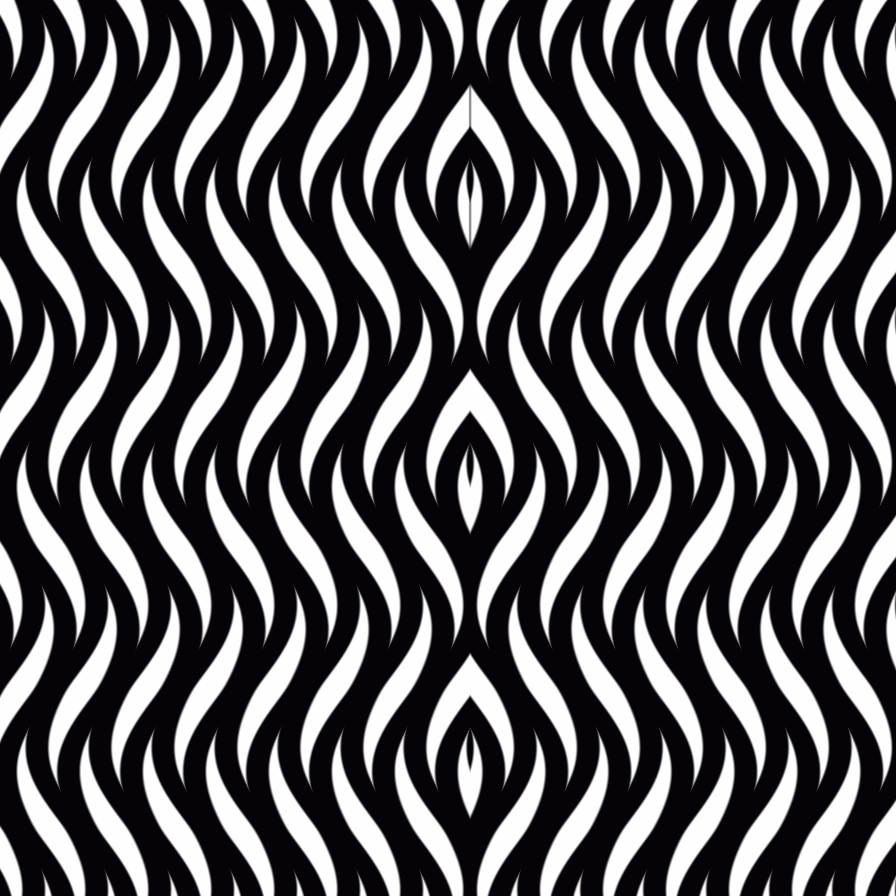
This pattern is drawn by a WebGL 2 fragment shader. Its source:

```glsl
#version 300 es
precision highp float;

uniform vec2 u_resolution;
out vec4 outColor;

const float TAU = 6.2831853;
const float PERIOD = 0.3177;  // height of one full wave
const float PITCH = 0.0703;   // spacing between neighbouring flames

// Signed offset to the nearest multiple of a spacing
float nearest(float v, float spacing) {
    return v - spacing * floor(v / spacing + 0.5);
}

// Distance to one row of tapered flames; x is already straightened
float flameRow(float x, float y, float slope) {
    float t = nearest(y, PERIOD) / 0.1087;
    float halfWidth = 0.0182 * (1.005 - sqrt(t * t + 0.01));
    return (abs(nearest(x, PITCH)) - halfWidth) / sqrt(1.0 + slope * slope);
}

void main() {
    vec2 p = gl_FragCoord.xy / u_resolution;
    float soft = max(0.0018, 0.8 / min(u_resolution.x, u_resolution.y));

    // Mirror about the seam, measuring height downward from a row centre
    float fromSeam = abs(p.x - 0.5247);
    float y = 0.5495 - p.y;

    // Straighten the sine wave that every flame follows
    float phase = TAU * y / PERIOD;
    float x = fromSeam - 0.0322 * sin(phase) - 0.0107;
    float slope = 0.0322 * TAU / PERIOD * cos(phase);

    // Two interleaved rows, half a pitch and half a period apart
    float d = min(flameRow(x, y, slope),
                  flameRow(x - 0.5 * PITCH, y - 0.5 * PERIOD, slope));
    float white = 1.0 - smoothstep(-soft, soft, d);

    // Faint hairline along the seam in the uppermost repeat
    float hairline = 1.0 - smoothstep(0.0004, 0.0004 + soft, fromSeam);
    white *= 1.0 - 0.45 * hairline * step(0.7, p.y);

    vec3 black = vec3(0.018, 0.010, 0.030);
    vec3 paper = vec3(0.995);
    outColor = vec4(mix(black, paper, white), 1.0);
}
```
